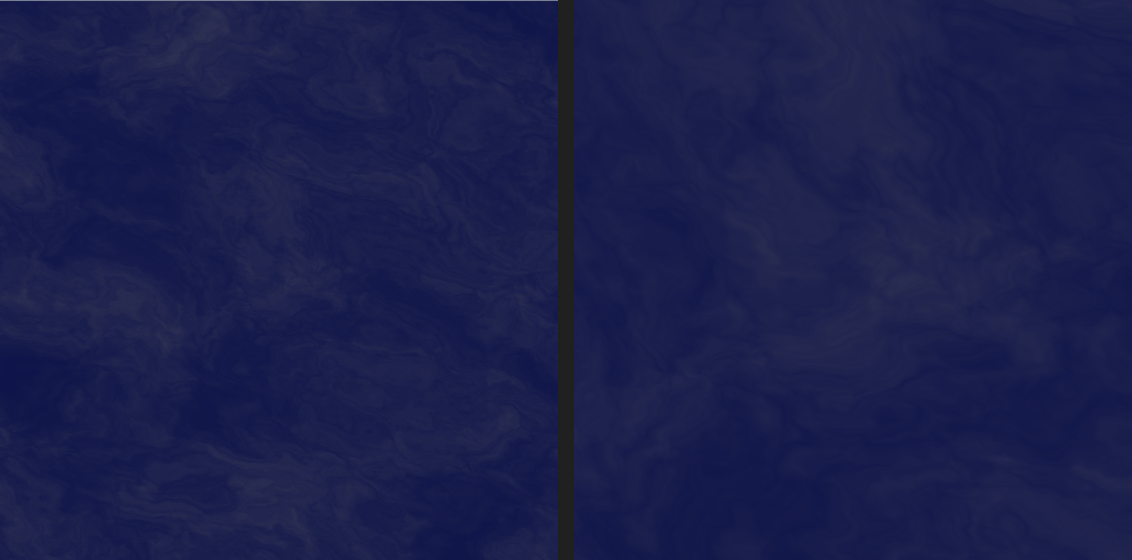
Left, the full canvas; right, a detail of the centre.
This texture is drawn by a WebGL 1 fragment shader. Its source:

```glsl
precision highp float;
// Dark navy crumpled paper: cloudy pale fibres with fine creases over deep blue.
uniform vec2 u_resolution;

#define DEEP_BLUE vec3(0.057, 0.080, 0.288)
#define PALE_BLUE vec3(0.160, 0.174, 0.318)
#define EDGE_GREY vec3(0.48, 0.50, 0.58)
#define CLOUD_SCALE vec2(3.0, 4.6)
#define WARP 1.25
#define CREASE_SCALE 4.5
#define CLOUD_CONTRAST 1.30
#define CREASE_CONTRAST 1.35
#define PALE_LEVEL 0.46
#define EDGE_WIDTH 0.002

// Unit gradient direction for a lattice cell
vec2 gradient(vec2 cell) {
  vec3 h = fract(cell.xyx * vec3(0.1031, 0.1030, 0.0973));
  h += dot(h, h.yzx + 33.33);
  float angle = 6.28319 * fract((h.x + h.y) * h.z);
  return vec2(cos(angle), sin(angle));
}

// Gradient noise, centred on zero
float noise(vec2 p) {
  vec2 cell = floor(p), f = fract(p);
  vec2 s = f * f * f * (f * (f * 6.0 - 15.0) + 10.0);
  vec2 e = vec2(1.0, 0.0);
  float a = dot(gradient(cell), f);
  float b = dot(gradient(cell + e.xy), f - e.xy);
  float c = dot(gradient(cell + e.yx), f - e.yx);
  float d = dot(gradient(cell + e.xx), f - e.xx);
  return mix(mix(a, b, s.x), mix(c, d, s.x), s.y);
}

// Each octave is turned so that the lattice does not show
vec2 nextOctave(vec2 p) {
  return mat2(1.6, 1.2, -1.2, 1.6) * p + 17.3;
}

float clouds(vec2 p) {
  float sum = 0.0, amp = 0.5;
  for (int i = 0; i < 6; i++) {
    sum += amp * noise(p);
    p = nextOctave(p);
    amp *= 0.52;
  }
  return sum;
}

// Folded noise: thin dark valleys between soft bumps
float creases(vec2 p) {
  float sum = 0.0, amp = 0.5;
  for (int i = 0; i < 4; i++) {
    sum += amp * (abs(noise(p)) - 0.2);
    p = nextOctave(p);
    amp *= 0.6;
  }
  return sum;
}

void main() {
  vec2 uv = gl_FragCoord.xy / u_resolution.y;

  // Crumple the sheet, with a slight fall towards the right
  vec2 p = vec2(uv.x, uv.y + 0.2 * uv.x) * CLOUD_SCALE + 40.0;
  vec2 q = p + WARP * vec2(clouds(p + 11.7), clouds(p + 53.1));

  // Pale fibres, whose creases fade in the deep blue patches
  float body = PALE_LEVEL + CLOUD_CONTRAST * clouds(q);
  float relief = CREASE_CONTRAST * creases(q * CREASE_SCALE);
  float pale = body + relief * smoothstep(-0.1, 0.6, body);
  vec3 color = mix(DEEP_BLUE, PALE_BLUE, clamp(pale, 0.0, 1.1));

  // Thin light rim along the top
  float pixel = 1.0 / u_resolution.y;
  float rim = smoothstep(-0.5 * pixel, 0.5 * pixel, uv.y - 1.0 + EDGE_WIDTH);
  gl_FragColor = vec4(mix(color, EDGE_GREY, rim), 1.0);
}
```
